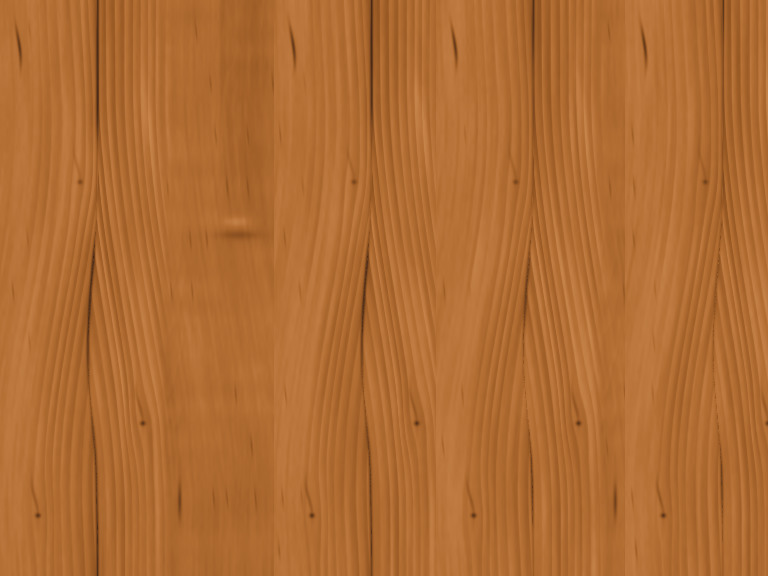
A WebGL 2 fragment shader for this texture:

```glsl
#version 300 es
precision highp float;
// Warm brown wood planks with swept growth rings, dark seams, knots and fine fibres.

#define PLANK_STEP 0.3333
#define PLANK_JITTER 0.15
#define RING_FREQ 58.0
#define RING_DEPTH 0.068
#define SWEEP 0.068
#define FIBRE_DEPTH 0.036
#define BLOTCH_DEPTH 0.085
#define SEAM_WIDTH 0.0026
#define BASE_TONE 0.722

uniform vec2 u_resolution;
out vec4 fragColor;

float hash(vec2 p) {
  return fract(sin(dot(p, vec2(127.1, 311.7))) * 43758.5453);
}

float noise(vec2 p) {
  vec2 i = floor(p), f = fract(p);
  f = f * f * (3.0 - 2.0 * f);
  return mix(mix(hash(i), hash(i + vec2(1, 0)), f.x),
             mix(hash(i + vec2(0, 1)), hash(i + vec2(1, 1)), f.x), f.y);
}

float fbm(vec2 p) {
  float sum = 0.0, amp = 0.5;
  for (int i = 0; i < 4; i++) {
    sum += amp * noise(p);
    p = p * 2.03 + 17.3;
    amp *= 0.5;
  }
  return sum;
}

// Soft elliptical spot, 1 at its centre
float spot(vec2 d, vec2 size) {
  d /= size;
  return exp(-dot(d, d));
}

float plankStart(float i) {
  return PLANK_STEP * i + PLANK_JITTER * abs(sin(1.25 * i));
}

// Sharp late-wood edge after a slow darkening
float ringProfile(float phase) {
  float f = fract(phase);
  return smoothstep(0.0, 0.8, f) * smoothstep(1.0, 0.82, f);
}

// Sparse short dark cracks along the grain
float flecks(vec2 p) {
  vec2 g = p / vec2(0.035, 0.09), id = floor(g);
  vec2 d = fract(g) - 0.5;
  d.x += 0.5 * (hash(id + 3.1) - 0.5) + 0.06 * sin(4.0 * d.y);
  return step(0.78, hash(id)) * spot(d, vec2(0.05, 0.18));
}

vec3 woodColour(float tone) {
  vec3 c = mix(vec3(0.28, 0.16, 0.09), vec3(0.60, 0.35, 0.14), clamp((tone - 0.28) / 0.32, 0.0, 1.0));
  c = mix(c, vec3(0.70, 0.43, 0.20), clamp((tone - 0.60) / 0.10, 0.0, 1.0));
  return mix(c, vec3(0.80, 0.54, 0.32), clamp((tone - 0.70) / 0.10, 0.0, 1.0));
}

void main() {
  vec2 p = gl_FragCoord.xy / u_resolution.y;
  float y = p.y, start = 0.0, id = 0.0;
  for (float i = 1.0; i < 8.0; i++) {
    if (p.x >= plankStart(i)) { start = plankStart(i); id = i; }
  }
  float u = p.x - start;
  vec2 q = vec2(u, y);

  // Seam path and the two sides of the grain
  float seam = 0.170 - 0.018 * exp(-pow((y - 0.4) / 0.17, 2.0))
             + 0.002 * (noise(vec2(y * 9.0, 2.0)) - 0.5);
  float side = u - seam;
  float right = smoothstep(-0.001, 0.001, side);
  float plain = smoothstep(0.265, 0.30, u + 0.02 * (noise(vec2(3.0, y * 5.0)) - 0.5));
  float fall = smoothstep(0.85, 0.1, y);
  float v = u + mix(SWEEP, -SWEEP * 1.15, right) * fall
          + 0.006 * sin(7.0 * y) * (1.0 - right);

  // Knots spread the rings and leave a curved tail
  float knotDark = 0.0;
  for (int k = 0; k < 3; k++) {
    vec2 c = k == 0 ? vec2(0.066, 0.105) : k == 1 ? vec2(0.248, 0.265) : vec2(0.139, 0.684);
    float size = k == 2 ? 0.6 : 1.0;
    vec2 d = q - c;
    v -= 0.6 * size * d.x * spot(d, vec2(0.022, 0.06));
    float tail = d.x + 0.011 * smoothstep(0.0, 0.06, d.y);
    knotDark += size * (0.30 * spot(d, vec2(0.0045, 0.004))
              + 0.11 * spot(vec2(tail, d.y - 0.03), vec2(0.003, 0.035)));
  }

  // Growth rings
  float drift = noise(vec2(v * 22.0, y * 1.6));
  float phase = v * RING_FREQ * mix(1.0, 1.2, right) + 1.3 * drift;
  float strength = 0.35 + 0.95 * noise(vec2(v * 38.0, y * 2.2 + 5.0));
  strength *= 1.0 + 0.7 * right * exp(-abs(side) / 0.035);
  strength *= smoothstep(0.03, 0.09, u) * (1.0 - plain);
  float tone = BASE_TONE - RING_DEPTH * strength * ringProfile(phase);

  // Pale streaks that follow the grain
  float streak = noise(vec2(v * 55.0 + 9.0, y * 2.5));
  tone += 0.045 * right * (1.0 - plain) * smoothstep(0.55, 0.9, streak);
  tone += 0.06 * spot(vec2(u - 0.255 - 0.12 * (0.8 - y), y - 0.79), vec2(0.008, 0.09));

  // Plain brown wood with blotches and arched contours
  float field = fbm(vec2(u * 13.0, y * 1.7) + 4.0);
  float arch = ringProfile(field * 14.0);
  tone -= plain * (0.036 + 0.022 * arch * noise(q * vec2(20.0, 4.0)));
  tone -= plain * 0.035 * smoothstep(0.37, 0.39, u) * smoothstep(0.47, 0.44, u) * smoothstep(0.35, 0.75, y);
  tone += plain * 0.03 * (noise(vec2(u * 9.0, y * 34.0)) - 0.5);
  tone += 0.09 * spot(q - vec2(0.41, 0.615), vec2(0.022, 0.009));
  tone -= 0.11 * spot(q - vec2(0.415, 0.592), vec2(0.032, 0.007));

  // Broad shading and fine fibres
  tone += BLOTCH_DEPTH * (fbm(vec2(v * 15.0, y * 2.6) + id * 0.2) - 0.47);
  tone += FIBRE_DEPTH * (noise(vec2(v * 190.0 + id * 31.0, y * 9.0)) - 0.5);
  tone += 0.4 * FIBRE_DEPTH * (noise(p * vec2(240.0, 70.0)) - 0.5);

  // Cracks, slits and knots
  float bare = max(plain, smoothstep(0.08, 0.03, u));
  tone -= 0.09 * bare * flecks(q + vec2(id * 0.7, 0.0));
  tone -= 0.34 * spot(q - vec2(0.030 + 0.006 * sin(30.0 * y), 0.92), vec2(0.0028, 0.032));
  tone -= 0.22 * spot(q - vec2(0.312, 0.13), vec2(0.003, 0.028));
  tone -= knotDark;

  // Dark seam with a soft shadow
  float open = 0.25 + 0.75 * smoothstep(0.3, 0.65, noise(vec2(y * 6.0, 8.0 + id * 0.3)));
  open *= 1.0 - 0.65 * spot(vec2(y - 0.31, 0.0), vec2(0.07, 1.0));
  tone -= open * (0.29 * spot(vec2(side, 0.0), vec2(SEAM_WIDTH, 1.0)) + 0.055 * exp(-abs(side) / 0.011));

  fragColor = vec4(woodColour(tone), 1.0);
}
```
